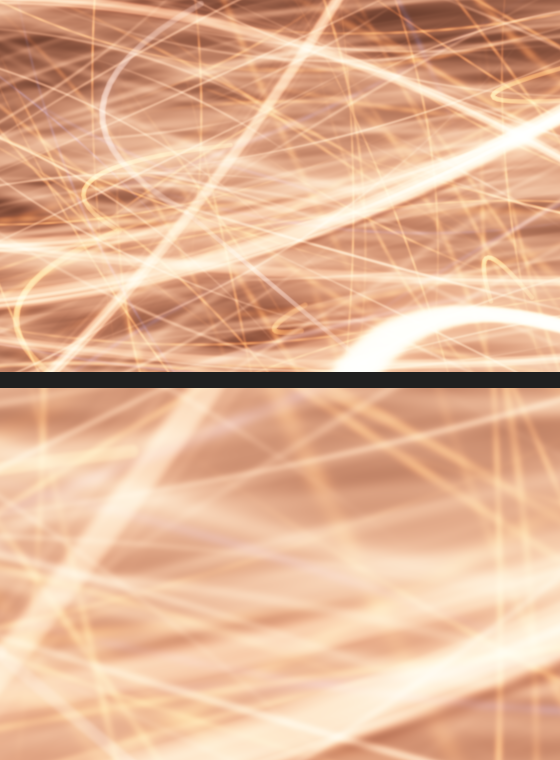
Top: the whole. Bottom: its middle third, enlarged.
Give the GLSL for this background, as a Shadertoy shader.

```glsl
// Long-exposure light trails: soft pale ribbons, gold hooks and many fine streaks
// over a hazy brown ground. Light is summed as exposure from parabolas, Bezier
// curves and stretched noise, then toned with a film-like 1 - exp(-x) response.
#define STREAKS 150
#define CURVE_STEPS 16
#define GROUND 0.13
#define HAZE 0.50
#define STREAK_LIGHT 0.50
#define WARM vec3(1.95, 1.00, 0.71)
#define GOLD vec3(2.30, 0.82, 0.32)
#define LILAC vec3(1.45, 0.95, 0.88)
#define VIOLET vec3(0.25, 0.30, 0.55)
#define GLARE vec3(2.40, 1.00, 0.66)

float hash(float n) { return fract(sin(n * 127.1) * 43758.5453); }

float noise(vec2 p) {
    vec2 i = floor(p), f = fract(p);
    f = f * f * (3.0 - 2.0 * f);
    float n = i.x + i.y * 57.0;
    return mix(mix(hash(n), hash(n + 1.0), f.x),
               mix(hash(n + 57.0), hash(n + 58.0), f.x), f.y);
}

float gauss(float x) { return exp(-x * x); }

// Soft-edged bright core with a faint halo
float trail(float d, float w) {
    d = abs(d);
    return 0.9 * gauss(d * d / (w * w)) + 0.22 * exp(-d / (2.2 * w));
}

// Signed distance to the parabola y = k.x + k.y x + k.z x^2
float parabola(vec2 p, vec3 k) {
    float slope = k.y + 2.0 * k.z * p.x;
    return (p.y - k.x - k.y * p.x - k.z * p.x * p.x) / sqrt(1.0 + slope * slope);
}

float ribbon(vec2 p, vec3 k, float w) {
    float d = parabola(p, k);
    return trail(d, w) * (0.5 + noise(vec2(p.x * 1.5, d * 130.0 + 90.0)));
}

// Distance to a quadratic Bezier curve, and the parameter along it
vec2 bezier(vec2 p, vec2 a, vec2 b, vec2 c) {
    vec2 best = vec2(9.0, 0.0), from = a;
    for (int i = 1; i <= CURVE_STEPS; i++) {
        float t = float(i) / float(CURVE_STEPS);
        vec2 to = mix(mix(a, b, t), mix(b, c, t), t), e = to - from;
        float h = clamp(dot(p - from, e) / dot(e, e), 0.0, 1.0);
        float d = length(p - from - e * h);
        if (d < best.x) best = vec2(d, t + (h - 1.0) / float(CURVE_STEPS));
        from = to;
    }
    return best;
}

// Thin hooked trail, brightest around its bend
float hook(vec2 p, vec2 a, vec2 b, vec2 c, float w) {
    vec2 q = bezier(p, a, b, c);
    return trail(q.x, w) * (0.35 + 0.65 * gauss((q.y - 0.5) * 3.5));
}

// Fine fibres along four shallow directions
float haze(vec2 p) {
    float sum = 0.0;
    for (int i = 0; i < 4; i++) {
        float k = float(i), a = 0.25 * (k - 1.4);
        vec2 q = mat2(cos(a), -sin(a), sin(a), cos(a)) * p;
        q.y += 0.06 * q.x * q.x * (k - 1.5);
        float n = noise(q * vec2(2.2, 15.0 + 15.0 * k) + 20.0 + 31.0 * k);
        sum += n * n * n;
    }
    return sum;
}

// Scattered streaks: mostly shallow, every fourth one steep
vec3 streaks(vec2 p, float aspect) {
    vec3 light = vec3(0.0);
    for (int i = 0; i < STREAKS; i++) {
        float s = float(i) * 7.0 + 3.0, r = hash(s + 1.0), thin = hash(s + 2.0);
        float angle = i % 4 == 0 ? 2.05 + 1.2 * (r - 0.5) : 1.2 * (r - 0.5);
        vec2 o = vec2(hash(s + 3.0) * aspect, hash(s + 4.0)), dir = vec2(cos(angle), sin(angle));
        float u = dot(p - o, dir);
        float v = dot(p - o, vec2(-dir.y, dir.x)) - 0.6 * (hash(s + 5.0) - 0.5) * u * u;
        float w = mix(0.0035, 0.012, thin * thin);
        float beam = gauss(v / w) * gauss(u / mix(0.15, 0.6, hash(s + 6.0)));
        bool gold = i % 3 == 0 || i % 4 == 0;
        beam *= gold ? 0.85 + 0.25 * sin(u * 95.0) : 0.85;
        light += beam * (i % 13 == 5 ? VIOLET : gold ? GOLD : WARM) * mix(1.2, 0.7, thin);
    }
    return light * STREAK_LIGHT;
}

void mainImage(out vec4 fragColor, in vec2 fragCoord) {
    vec2 p = fragCoord / iResolution.y;
    float aspect = iResolution.x / iResolution.y;

    // Brown ground with two pale horizontal veils
    float veil = 0.46 * gauss((p.y - 0.60 + 0.03 * p.x) / 0.09) * (1.15 - 0.4 * p.x);
    veil += 0.38 * gauss((p.y - 0.31 + 0.04 * p.x) / 0.075) + 0.15 * gauss(p.y / 0.07);
    veil *= 0.55 + 0.9 * noise(p * vec2(1.5, 34.0) + 60.0);
    float ground = GROUND + 0.30 * noise(p * vec2(2.5, 5.0) + 8.0) + veil;
    vec3 light = WARM * (ground + HAZE * haze(p)) + streaks(p, aspect);

    // Shadow below the main sweep
    vec3 sweep = vec3(0.193, 0.1065, 0.1494);
    float under = parabola(p, sweep) + 0.033;
    light *= 1.0 - 0.5 * gauss(under / 0.009) * smoothstep(0.5, 0.9, p.x) * (1.0 - smoothstep(1.2, 1.4, p.x));

    // Wide ribbons
    float pale = ribbon(p, sweep, 0.021) * (1.4 + 1.0 * p.x);
    pale += ribbon(p, vec3(0.34, 0.0318, 0.13), 0.016) * 1.3;
    pale += ribbon(p, vec3(-0.1305, 0.8915, 0.393), 0.014) * 1.6;
    pale += ribbon(p, vec3(1.004, -0.0094, -0.1817), 0.013) * 1.3;
    pale += ribbon(p, vec3(0.34, -0.1265, 0.042), 0.014) * 0.9;
    pale += ribbon(p, vec3(0.085, -0.13, 0.065), 0.012) * 0.9;
    pale += 1.8 * gauss(length(p - vec2(1.40, 0.636)) / 0.035);

    // Overexposed arch that narrows to the right
    vec2 arch = bezier(p, vec2(0.93, -0.04), vec2(1.10, 0.25), vec2(1.56, 0.11));
    pale += 5.0 * trail(arch.x, mix(0.048, 0.017, smoothstep(0.1, 0.8, arch.y)));
    light += GLARE * pale;

    // Lilac loop and its tail
    vec2 turn = vec2(0.50, 0.43);
    light += LILAC * 0.9 * hook(p, vec2(0.54, 0.99), vec2(0.03, 0.70), turn, 0.008);
    light += LILAC * 0.6 * hook(p, turn, vec2(0.70, 0.26), vec2(0.95, 0.05), 0.006);

    // Gold hooks
    float gold = hook(p, vec2(0.32, 0.38), vec2(-0.12, 0.20), vec2(0.14, -0.01), 0.008);
    gold += hook(p, vec2(0.62, 0.61), vec2(0.04, 0.545), vec2(0.31, 0.385), 0.006);
    gold += hook(p, vec2(1.52, 0.82), vec2(1.13, 0.71), vec2(1.52, 0.73), 0.006);
    gold += hook(p, vec2(1.32, 0.19), vec2(1.25, 0.42), vec2(1.43, 0.20), 0.006);
    gold += 0.6 * hook(p, vec2(0.82, 0.18), vec2(0.66, 0.09), vec2(0.81, 0.11), 0.007);
    light += GOLD * 1.5 * gold;

    fragColor = vec4(1.0 - exp(-light), 1.0);
}
```
